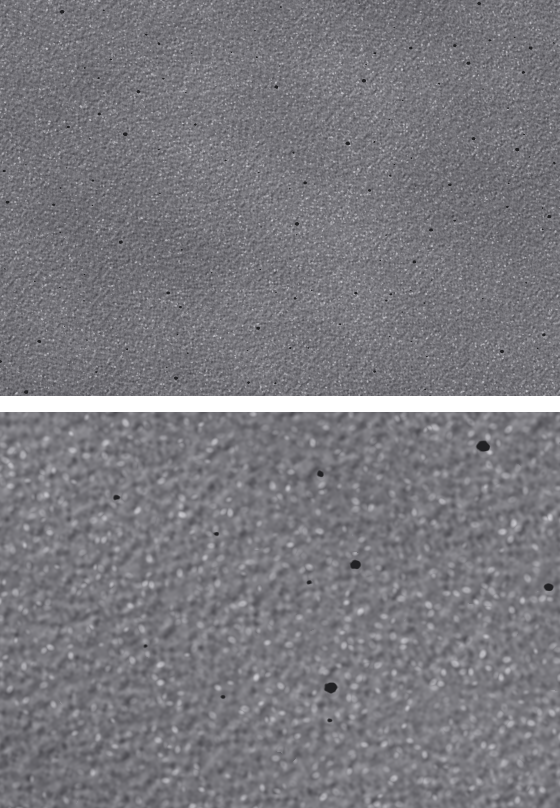
Top, the full canvas; bottom, a detail of the centre.
Reproduce this texture procedurally as a Shadertoy shader.

```glsl
// Fine-grained grey stone: a lit sandy relief with small pale mineral specks,
// faint broad mottling and sparse dark pores. Value noise makes the relief;
// jittered grid cells scatter the specks and pores. Unit: canvas height.

const float BASE_GREY     = 0.453;
const vec3  COOL_TINT     = vec3(0.0, -0.003, 0.018);
const vec3  PORE_COLOUR   = vec3(0.13, 0.13, 0.14);
const float GRAIN_SCALE   = 175.0;  // grains per canvas height
const float GRAIN_RELIEF  = 0.14;
const float FINE_SCALE    = 300.0;
const float FINE_CONTRAST = 0.11;
const float MOTTLE_SCALE  = 3.5;
const float MOTTLE_DEPTH  = 0.09;
const float SPECK_SCALE   = 120.0;  // speck cells per canvas height
const float SPECK_CHANCE  = 0.34;
const float SPECK_LIGHT   = 0.17;
const float PORE_SCALE    = 16.0;   // pore cells per canvas height
const float PORE_CHANCE   = 0.38;
const float PORE_MIN      = 0.0016;
const float PORE_MAX      = 0.0050;
const vec2  LIGHT_STEP    = vec2(-0.5, 0.7);  // towards the light, in grains

float hash(vec2 p) {
    return fract(sin(dot(p, vec2(127.1, 311.7))) * 43758.5453);
}

vec2 hash2(vec2 p) {
    return vec2(hash(p + 17.3), hash(p + 61.9));
}

float noise(vec2 p) {
    vec2 cell = floor(p);
    vec2 f = fract(p);
    f = f * f * (3.0 - 2.0 * f);
    float low  = mix(hash(cell), hash(cell + vec2(1, 0)), f.x);
    float high = mix(hash(cell + vec2(0, 1)), hash(cell + vec2(1, 1)), f.x);
    return mix(low, high, f.y);
}

mat2 rotation(float angle) {
    float c = cos(angle), s = sin(angle);
    return mat2(c, s, -s, c);
}

// Broad cloudy variation, slightly stretched sideways, centred on zero
float mottle(vec2 p) {
    vec2 q = rotation(0.2) * p * MOTTLE_SCALE * vec2(0.75, 1.2);
    float sum = 0.0, weight = 0.5;
    for (int i = 0; i < 4; i++) {
        sum += weight * (noise(q) - 0.5);
        q = rotation(0.6) * q * 2.3 + 9.1;
        weight *= 0.6;
    }
    return sum;
}

// Pale mineral specks of varied size and brightness
float specks(vec2 p, float chance, float pixel) {
    vec2 q = rotation(0.45) * p * SPECK_SCALE;
    vec2 cell = floor(q);
    float edge = max(0.22, pixel * SPECK_SCALE * 0.6);
    float light = 0.0;
    for (int y = -1; y <= 1; y++)
    for (int x = -1; x <= 1; x++) {
        vec2 id = cell + vec2(x, y);
        if (hash(id + 5.7) > chance) continue;
        vec2 d = q - id - hash2(id);
        d *= rotation(6.28 * hash(id + 33.1));
        d.x *= 1.35;
        float radius = mix(0.20, 0.42, hash(id + 88.4));
        float strength = mix(0.45, 1.4, pow(hash(id + 47.2), 2.0));
        float disc = 1.0 - smoothstep(radius - edge, radius + edge, length(d));
        light = max(light, strength * disc);
    }
    return light;
}

// Sparse pores: x is the dark hole, y is the faint lit lip below it
vec2 pores(vec2 p, float pixel) {
    vec2 cell = floor(p * PORE_SCALE);
    float edge = max(0.0009, pixel * 0.6);
    vec2 result = vec2(0.0);
    for (int y = -1; y <= 1; y++)
    for (int x = -1; x <= 1; x++) {
        vec2 id = cell + vec2(x, y);
        if (hash(id + 203.5) > PORE_CHANCE) continue;
        vec2 d = p - (id + hash2(id + 150.0)) / PORE_SCALE;
        float radius = mix(PORE_MIN, PORE_MAX, pow(hash(id + 71.6), 2.0));
        float wobble = 0.0012 * (noise(p * 400.0) - 0.5);
        float dist = length(d * vec2(0.9, 1.1)) + wobble;
        float lipDist = length(d + vec2(-0.3, 0.8) * radius);
        float hole = 1.0 - smoothstep(radius - edge, radius + edge, dist);
        float lip = 1.0 - smoothstep(radius, radius + 2.0 * edge, lipDist);
        result = max(result, vec2(hole, lip));
    }
    return result;
}

void mainImage(out vec4 fragColor, in vec2 fragCoord) {
    vec2 p = fragCoord / iResolution.y;
    float pixel = 1.0 / iResolution.y;

    // Sandy relief lit from the upper left
    vec2 grainPos = rotation(0.7) * p * GRAIN_SCALE;
    vec2 lightStep = rotation(0.7) * LIGHT_STEP;
    float relief = noise(grainPos) - noise(grainPos + lightStep);
    float fine = noise(rotation(1.1) * p * FINE_SCALE + 40.0) - 0.5;
    float cloud = mottle(p);
    float grey = BASE_GREY + GRAIN_RELIEF * relief
               + FINE_CONTRAST * fine + MOTTLE_DEPTH * cloud;

    // Specks gather where the mottling is lighter
    float chance = SPECK_CHANCE * (1.0 + 1.2 * cloud);
    grey += SPECK_LIGHT * specks(p, chance, pixel);

    // Pores go on last
    vec2 pore = pores(p, pixel);
    vec3 colour = vec3(grey + 0.04 * pore.y) + COOL_TINT;
    colour = mix(colour, PORE_COLOUR, pore.x);
    fragColor = vec4(clamp(colour, 0.0, 1.0), 1.0);
}
```
